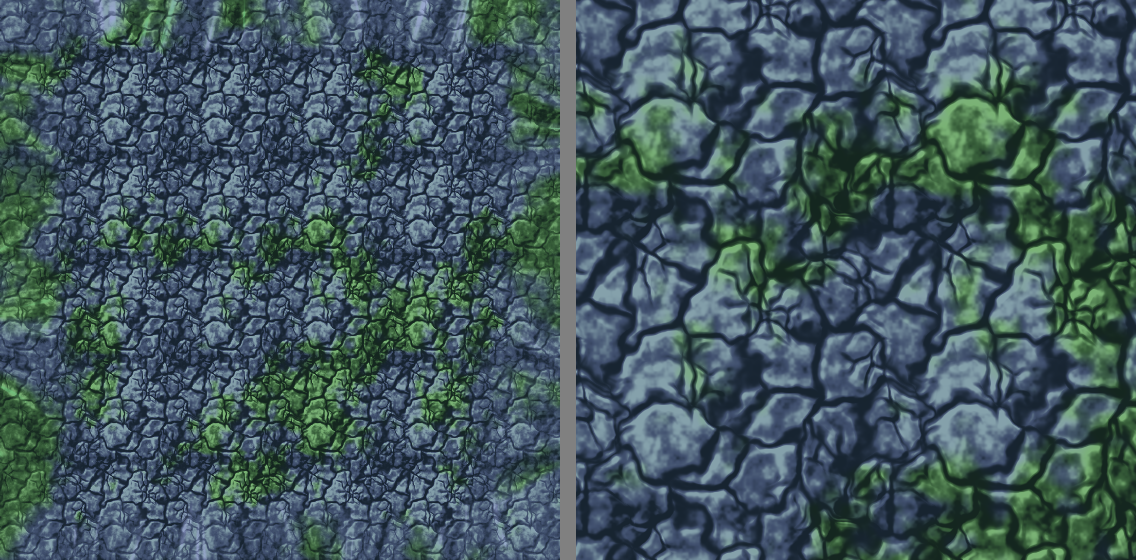
Left: the whole. Right: its middle third, enlarged.
Give the GLSL for this texture, as a Shadertoy shader.

```glsl
// Draws cracked blue-grey rock with mossy green patches and smeared streaks near the borders.

const float TILES = 5.5;          // rock tiles across the canvas
const float CRACK_CELLS = 5.0;    // large stones per tile
const float CHIP_CELLS = 11.0;    // small chips per tile
const float WARP = 0.15;          // raggedness of the cracks
const float RELIEF = 0.42;        // strength of the side light
const float MOSS_SCALE = 7.0;     // moss patches across the canvas
const float STREAK_SCALE = 60.0;  // streaks across the canvas
const float STREAK_FAN = 0.6;     // how far the streaks lean
const float OPEN_PERIOD = 4096.0; // period for noise that should not repeat
const vec2 LIGHT_STEP = vec2(-0.012, 0.016);

const vec3 BLUE_DARK = vec3(0.09, 0.14, 0.19);
const vec3 BLUE_MID = vec3(0.25, 0.31, 0.43);
const vec3 BLUE_LIGHT = vec3(0.52, 0.63, 0.67);
const vec3 GREEN_DARK = vec3(0.08, 0.15, 0.12);
const vec3 GREEN_MID = vec3(0.21, 0.36, 0.22);
const vec3 GREEN_LIGHT = vec3(0.48, 0.70, 0.46);
const vec3 VIOLET_GLOSS = vec3(0.64, 0.67, 0.88);
const vec3 GREEN_GLOSS = vec3(0.42, 0.78, 0.50);

vec2 hash2(vec2 p) {
    vec3 q = fract(p.xyx * vec3(0.1031, 0.1030, 0.0973));
    q += dot(q, q.yzx + 33.33);
    return fract((q.xx + q.yz) * q.zy);
}

// Value noise that repeats after a whole number of cells
float noise(vec2 p, float period) {
    vec2 i = floor(p), f = fract(p);
    f = f * f * (3.0 - 2.0 * f);
    float a = hash2(mod(i, period)).x;
    float b = hash2(mod(i + vec2(1, 0), period)).x;
    float c = hash2(mod(i + vec2(0, 1), period)).x;
    float d = hash2(mod(i + vec2(1, 1), period)).x;
    return mix(mix(a, b, f.x), mix(c, d, f.x), f.y);
}

float fbm(vec2 p, float period) {
    float sum = 0.0, weight = 0.57;
    for (int k = 0; k < 3; k++) {
        sum += weight * noise(p, period);
        p *= 2.0;
        period *= 2.0;
        weight *= 0.5;
    }
    return sum;
}

// Gap between nearest and second nearest cell point: zero on a crack
float cellGap(vec2 p, float period) {
    vec2 i = floor(p), f = fract(p);
    float first = 8.0, second = 8.0;
    for (int y = -1; y <= 1; y++)
    for (int x = -1; x <= 1; x++) {
        vec2 cell = vec2(x, y);
        float d = length(cell + hash2(mod(i + cell, period)) - f);
        second = min(second, max(first, d));
        first = min(first, d);
    }
    return second - first;
}

// Stone height: 0 in the cracks, 1 on the faces
float rockHeight(vec2 t) {
    vec2 bend = vec2(fbm(t * 8.0, 8.0), fbm(t * 8.0 + vec2(3.3, 5.7), 8.0)) - 0.5;
    vec2 w = t + WARP * bend;
    float breaks = noise(t * 7.0 + 2.5, 7.0);
    float cracks = smoothstep(0.0, 0.24, cellGap(w * CRACK_CELLS, CRACK_CELLS) + 0.12 * (breaks - 0.4));
    float chips = smoothstep(0.0, 0.32, cellGap(w * CHIP_CELLS, CHIP_CELLS));
    return cracks * mix(1.0, chips, 0.75 * smoothstep(0.3, 0.7, breaks));
}

// Streak brightness (x) and moss tint (y) for one border sheet
vec2 streaks(float across, float depth, float seed) {
    across += depth * STREAK_FAN * sin(across * 13.0 + seed);
    float lines = fbm(vec2(across * STREAK_SCALE + 200.0, depth * 7.0 + seed * 9.0 + 50.0), OPEN_PERIOD);
    float tint = fbm(vec2(across * 11.0 + 90.0, seed * 5.0 + 40.0), OPEN_PERIOD);
    return vec2(lines, tint);
}

vec3 ramp(vec3 dark, vec3 mid, vec3 light, float v) {
    return mix(mix(dark, mid, smoothstep(0.02, 0.46, v)), light, smoothstep(0.4, 0.98, v));
}

void mainImage(out vec4 fragColor, in vec2 fragCoord) {
    vec2 uv = fragCoord / iResolution.xy;
    vec2 t = uv * TILES;
    vec2 c = uv - 0.5;

    // Rock relief, lit from the upper left
    float height = rockHeight(t);
    float slope = height - rockHeight(t + LIGHT_STEP);
    float grain = fbm(t * 24.0, 24.0) - 0.5;
    float broad = fbm(t * 3.0, 3.0) - 0.5;
    float face = 0.60 + 0.55 * broad + 1.1 * grain + RELIEF * slope;
    float moss = fbm(uv * MOSS_SCALE + 17.0, OPEN_PERIOD) + 0.45 * (fbm(t * 9.0, 9.0) - 0.5);

    // Border sheets: sideways streaks left and right, upright ones above and below
    float ragged = 0.08 * (noise(uv * 14.0, OPEN_PERIOD) - 0.5);
    float sideMask = smoothstep(0.34, 0.45, abs(c.x) + ragged);
    float topMask = smoothstep(0.39, 0.47, abs(c.y) + ragged);
    vec2 side = streaks(c.y, abs(c.x) - 0.4, 2.0 + sign(c.x));
    vec2 top = streaks(c.x, 0.5 * (abs(c.y) - 0.4), 6.0 + sign(c.y));
    vec2 streak = mix(top, side, sideMask * (1.0 - 0.6 * topMask));
    float smear = max(sideMask, topMask);

    // Blend rock and streaks, then darken the cracks
    face = mix(face, 0.56 + 1.5 * (streak.x - 0.5) + 0.4 * grain, 0.65 * smear);
    moss = mix(moss, streak.y, 0.7 * smear);
    float value = face * mix(mix(0.12, 0.5, smear), 1.0, height);

    // Colour
    float green = smoothstep(0.46, 0.66, moss);
    vec3 blueRock = ramp(BLUE_DARK, BLUE_MID, BLUE_LIGHT, value);
    vec3 greenRock = ramp(GREEN_DARK, GREEN_MID, GREEN_LIGHT, value - 0.04);
    vec3 color = mix(blueRock, greenRock, green);
    float gloss = smoothstep(0.68, 0.84, streak.x) * smear * mix(0.4, 1.0, height);
    color = mix(color, mix(VIOLET_GLOSS, GREEN_GLOSS, green), 0.75 * gloss);
    fragColor = vec4(color, 1.0);
}
```
